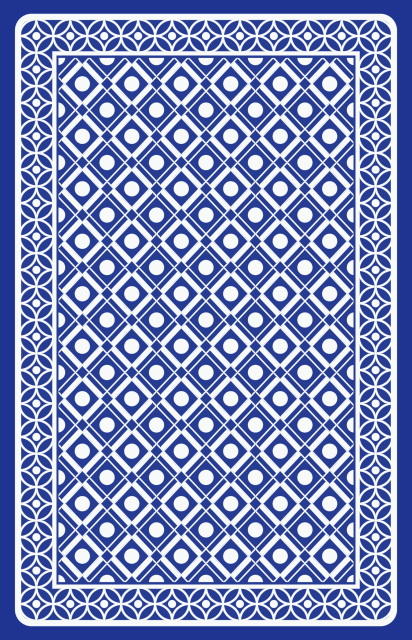
Reproduce this pattern procedurally as a Shadertoy shader.

```glsl
#define BLUE vec3(0.148, 0.235, 0.572)
#define EDGE_BLUE vec3(0.122, 0.205, 0.570)
#define WHITE vec3(0.972, 0.980, 0.982)
#define CELL vec2(0.0773, 0.0820)
#define RING_CELL vec2(0.0530, 0.0522)
#define CARD_HALF vec2(0.2985, 0.4785)
#define FRAME_HALF vec2(0.2402, 0.4199)
#define FIELD_HALF vec2(0.2305, 0.4095)
#define STRIP_EDGE 0.36
#define THIN_HALF 0.021
#define DOT_RADIUS 0.0119
#define SOFTNESS 1.4

float boxDistance(vec2 p, vec2 halfSize, float radius) {
    vec2 q = abs(p) - halfSize + radius;
    return length(max(q, 0.0)) + min(max(q.x, q.y), 0.0) - radius;
}

float fill(float d) {
    float blur = SOFTNESS / iResolution.y;
    return smoothstep(0.5 * blur, -0.5 * blur, d);
}

// Diagonal lattice: dots, thin paired lines, and a thick bar around alternate cells
float diamondField(vec2 p) {
    vec2 s = p / CELL;
    vec2 diagonal = vec2(s.x + s.y, s.x - s.y);
    vec2 id = floor(diagonal + 0.5);
    vec2 f = diagonal - id;
    vec2 a = abs(f);
    float far = max(a.x, a.y);
    float near = min(a.x, a.y);
    bool heavy = mod(id.x + id.y, 2.0) > 0.5;

    float line = min(abs(a.x - STRIP_EDGE), abs(a.y - STRIP_EDGE)) - THIN_HALF;
    float bar = heavy ? max(STRIP_EDGE - far, far - 0.5) : 0.5 - far;
    bar = max(bar, near - STRIP_EDGE);
    float strips = min(line, bar) / length(1.0 / CELL);

    vec2 local = 0.5 * CELL * vec2(f.x + f.y, f.x - f.y);
    return min(strips, length(local) - DOT_RADIUS);
}

// Interlaced circles with a small dot in each star
float ringBorder(vec2 p) {
    vec2 g = fract(p / RING_CELL + vec2(0.5, 0.0)) - 0.5;
    float centred = abs(length(g) - 0.5);
    float cornered = abs(length(abs(g) - 0.5) - 0.5);
    float rings = min(centred, cornered) * RING_CELL.y - 0.0018;
    return min(rings, length(g * RING_CELL) - 0.0063);
}

void mainImage(out vec4 fragColor, in vec2 fragCoord) {
    vec2 p = (fragCoord - 0.5 * iResolution.xy) / iResolution.y;

    // Nested panels
    float card = boxDistance(p, CARD_HALF, 0.026);
    float band = boxDistance(p, CARD_HALF - 0.0097, 0.016);
    float frame = boxDistance(p, FRAME_HALF, 0.001);
    float frameInside = boxDistance(p, FRAME_HALF - 0.0066, 0.001);
    float field = boxDistance(p, FIELD_HALF, 0.001);

    // White coverage, layered from the outside in
    float ink = fill(card);
    ink = mix(ink, fill(ringBorder(p)), fill(band));
    ink = mix(ink, 1.0, fill(frame));
    ink = mix(ink, 0.0, fill(frameInside));
    ink = mix(ink, fill(diamondField(p)), fill(field));

    vec3 ground = mix(EDGE_BLUE, BLUE, fill(card));
    fragColor = vec4(mix(ground, WHITE, ink), 1.0);
}
```
